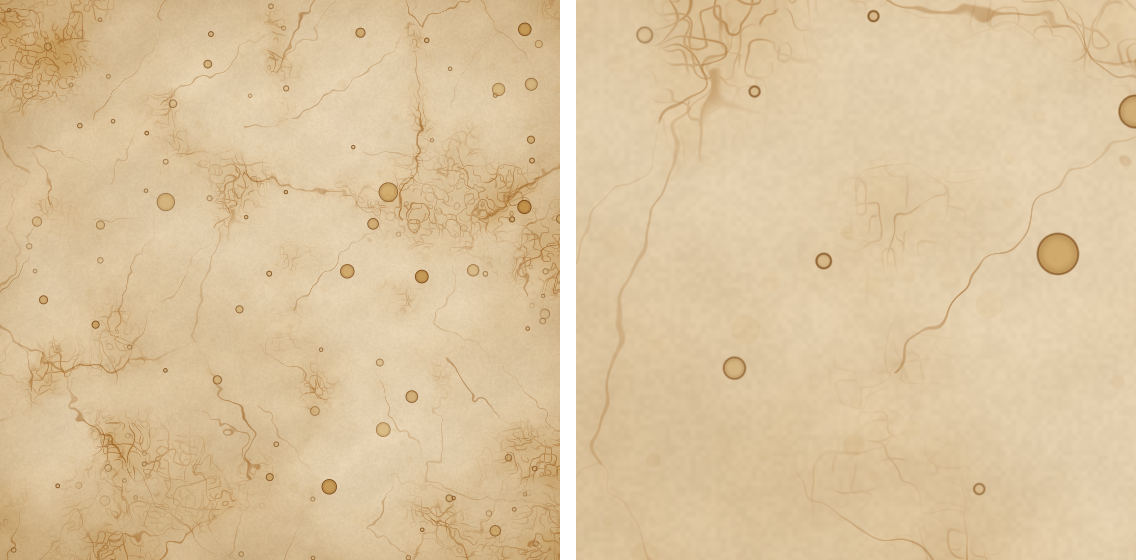
Left: the whole. Right: its middle third, enlarged.
Write a WebGL 1 fragment shader that draws this texture.

```glsl
precision highp float;
// Aged parchment with crinkled rust veins, webbed tea stains and small ringed amber spots.
uniform vec2 u_resolution;

const vec3 CREAM = vec3(0.900, 0.825, 0.700);
const vec3 TAN = vec3(0.790, 0.670, 0.490);
const vec3 OCHRE = vec3(0.735, 0.540, 0.250);
const vec3 AMBER = vec3(0.820, 0.670, 0.400);
const vec3 RUST = vec3(0.600, 0.350, 0.090);
const vec3 UMBER = vec3(0.480, 0.280, 0.080);

float hash(vec2 p) {
  vec3 q = fract(vec3(p.xyx) * 0.1031);
  q += dot(q, q.yzx + 33.33);
  return fract((q.x + q.y) * q.z);
}

vec2 hash2(vec2 p) { return vec2(hash(p), hash(p + 57.3)); }

float noise(vec2 p) {
  vec2 i = floor(p), f = fract(p);
  f = f * f * (3.0 - 2.0 * f);
  return mix(mix(hash(i), hash(i + vec2(1, 0)), f.x),
             mix(hash(i + vec2(0, 1)), hash(i + vec2(1, 1)), f.x), f.y);
}

float fbm(vec2 p) {
  float sum = 0.0, amp = 0.5;
  for (int i = 0; i < 5; i++) {
    sum += amp * noise(p);
    p = mat2(1.6, 1.2, -1.2, 1.6) * p + 11.7;
    amp *= 0.5;
  }
  return sum;
}

// Bends straight paths into crinkled ones.
vec2 crinkle(vec2 p) {
  vec2 shift = vec2(0.0), s = p;
  float amp = 0.055, freq = 4.0;
  for (int i = 0; i < 5; i++) {
    s = mat2(0.8, 0.6, -0.6, 0.8) * s;
    shift += amp * (vec2(noise(s * freq + 3.1), noise(s * freq + 41.9)) - 0.5);
    amp *= 0.67;
    freq *= 2.1;
  }
  return p + shift;
}

vec2 node(vec2 cell, float seed) { return cell + 0.1 + 0.8 * hash2(cell + seed); }

// Links between jittered nodes: x = line, y = halo, z = stain around the nodes.
vec3 veins(vec2 p, float scale, float width, float keep, float seed, float px) {
  p *= scale;
  vec3 result = vec3(0.0);
  for (int j = -1; j <= 1; j++) for (int i = -1; i <= 1; i++) {
    vec2 cell = floor(p) + vec2(i, j);
    vec2 a = node(cell, seed);
    float power = hash(cell + seed + 7.7);
    float away = length(p - a) / mix(0.16, 0.44, power);
    result.z += power * power * exp(-away * away);
    for (int k = 0; k < 2; k++) {
      vec2 pick = hash2(cell + seed + 19.0 + float(k) * 31.0);
      float side = floor(pick.y * 3.0) - 1.0;
      vec2 hop = k == 0 ? vec2(1.0, side) : vec2(side, 1.0);
      vec2 ab = node(cell + hop, seed) - a;
      float t = clamp(dot(p - a, ab) / dot(ab, ab), 0.0, 1.0);
      float d = length(p - a - ab * t) / scale;
      float on = step(pick.x, keep) * mix(0.35, 1.0, power);
      on *= 1.0 - 0.8 * smoothstep(0.3, 1.0, t);
      float w = width * mix(1.0, 0.4, t);
      result.x = max(result.x, on * (1.0 - smoothstep(w * 0.3, w + 0.7 * px, d)));
      result.y = max(result.y, on * exp(-d / 0.016));
    }
  }
  return result;
}

// Broken hair lines of even width along the mid level of a noise field.
float threads(vec2 p, float freq, float width) {
  vec2 s = p * freq;
  float n = noise(s);
  vec2 slope = vec2(noise(s + vec2(0.03, 0)), noise(s + vec2(0, 0.03))) - n;
  float d = abs(n - 0.5) / (max(length(slope) / 0.03, 0.25) * freq);
  float gaps = smoothstep(0.3, 0.6, noise(s * 0.6 + 17.0));
  return gaps * (1.0 - smoothstep(0.0, width, d));
}

// One spot at most per cell of a turned grid: x = fill, y = ring, z = random tone.
vec3 spots(vec2 p, float scale, vec2 radii, float keep, float seed, float px) {
  p = mat2(cos(seed), sin(seed), -sin(seed), cos(seed)) * p + seed;
  vec2 cell = floor(p * scale);
  vec2 pick = hash2(cell + seed);
  float r = mix(radii.x, radii.y, pick.y * pick.y);
  float margin = r * scale + 0.06;
  vec2 centre = (cell + margin + (1.0 - 2.0 * margin) * hash2(cell + seed + 5.0)) / scale;
  float d = length(p - centre) - r;
  float on = step(pick.x, keep);
  float ring = 1.0 - smoothstep(0.0, 0.0009 + 0.6 * px, abs(d));
  float rim = 0.3 * smoothstep(-0.5 * r, 0.0, d) * step(d, 0.0);
  return vec3(on * (1.0 - smoothstep(-px, px, d)), on * max(ring, rim),
              hash(cell + seed + 13.0));
}

vec3 paintSpots(vec3 col, vec3 spot, float fill, float ink) {
  vec3 body = mix(AMBER, OCHRE, spot.z * spot.z);
  col = mix(col, body, spot.x * fill * mix(0.6, 1.0, spot.z));
  return mix(col, UMBER, spot.y * ink * mix(0.5, 1.0, spot.z));
}

void main() {
  vec2 p = gl_FragCoord.xy / u_resolution.y;
  vec2 uv = gl_FragCoord.xy / u_resolution;
  float px = 1.0 / u_resolution.y;

  // Paper: clouds, darker borders, soft creases and grain
  vec2 border = min(uv, 1.0 - uv);
  float edge = exp(-border.x * 10.0) + exp(-border.y * 12.0);
  float cloud = smoothstep(0.40, 0.72, fbm(p * 3.0 + 4.0));
  vec3 col = mix(CREAM, TAN, clamp(0.4 * cloud + 0.5 * edge, 0.0, 1.0));
  vec2 fold = mat2(0.8, -0.6, 0.6, 0.8) * p * vec2(5.0, 9.0);
  col += 0.1 * (fbm(fold) - fbm(fold + vec2(0.12, 0.2)));
  col += 0.032 * (noise(p * 330.0) - 0.5) + 0.025 * (fbm(p * 60.0) - 0.5);

  // Stains: broad washes around the large nodes, ragged patches around the small ones
  vec2 q = crinkle(p);
  vec2 soft = mix(p, q, 0.45);
  vec3 trunk = veins(q, 3.6, 0.0018, 0.42, 12.0, px);
  vec3 branch = veins(q + 0.37, 8.0, 0.0011, 0.36, 83.0, px);
  float patchy = smoothstep(0.36, 0.60, fbm(soft * 9.0 + 9.0));
  float stain = clamp(trunk.z + branch.z * 0.5, 0.0, 1.0) * mix(0.3, 1.0, patchy);
  stain = clamp(stain + 0.3 * trunk.y * patchy, 0.0, 1.0);
  col = mix(col, OCHRE, 0.62 * stain);

  // Webs of threads inside the stains, then the veins
  float hair = 0.0009 + 0.5 * px;
  float web = max(0.9 * threads(soft, 24.0, hair), 0.8 * threads(soft + 3.0, 43.0, hair));
  web = max(web, 0.7 * threads(soft + 8.0, 70.0, hair));
  web = max(web, 0.6 * threads(soft + 5.0, 105.0, hair));
  col = mix(col, RUST, web * smoothstep(0.05, 0.5, stain) * 0.72);
  float ink = mix(0.4, 1.0, noise(q * 24.0));
  col = mix(col, RUST, 0.6 * branch.x * ink);
  col = mix(col, RUST, 0.9 * trunk.x * ink);

  // Ringed spots, from crowded bubbles to large discs
  float crowd = smoothstep(0.15, 0.6, trunk.z);
  col = paintSpots(col, spots(p, 34.0, vec2(0.003, 0.009), 0.3, 21.0, px), 0.1, 0.65 * crowd);
  col = paintSpots(col, spots(p, 19.0, vec2(0.003, 0.007), 0.13, 47.0, px), 0.3, 0.8);
  col = paintSpots(col, spots(p, 11.0, vec2(0.006, 0.011), 0.2, 64.0, px), 0.6, 0.8);
  col = paintSpots(col, spots(p, 7.0, vec2(0.011, 0.019), 0.22, 95.0, px), 0.9, 0.9);

  gl_FragColor = vec4(clamp(col, 0.0, 1.0), 1.0);
}
```
